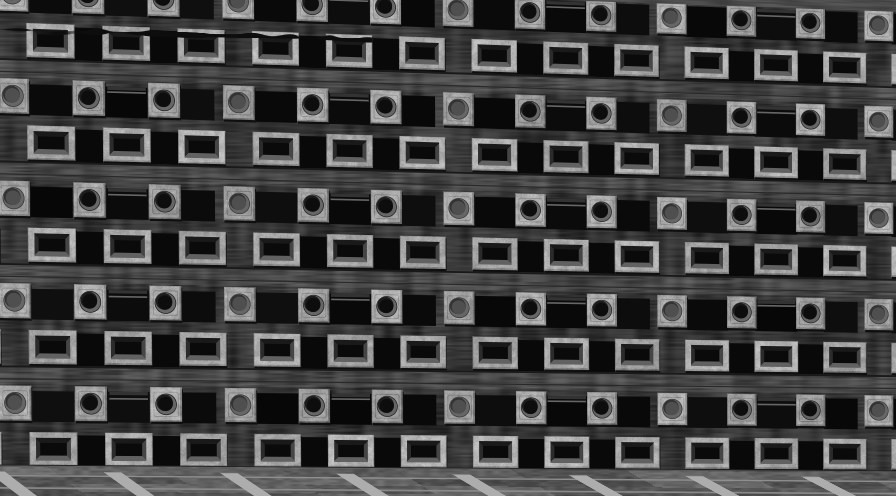
Write a Shadertoy shader that draws this pattern.

```glsl
// Grey concrete facade: staggered rows of porthole blocks and recessed box frames above a paved strip.

const float HEIGHT = 426.0;      // canvas height in drawing units
const vec2 BLOCK = vec2(13.3, 14.4);
const vec2 FRAME = vec2(19.8, 14.0);
const vec2 OPENING = vec2(14.4, 9.4);
const vec2 RECESS = vec2(11.0, 5.2);

float hash(vec2 p) {
    vec3 q = fract(p.xyx * 0.1031);
    q += dot(q, q.yzx + 33.33);
    return fract((q.x + q.y) * q.z);
}

float noise(vec2 p) {
    vec2 i = floor(p), f = fract(p);
    f = f * f * (3.0 - 2.0 * f);
    vec2 e = vec2(0.0, 1.0);
    return mix(mix(hash(i), hash(i + e.yx), f.x),
               mix(hash(i + e.xy), hash(i + e.yy), f.x), f.y);
}

float box(vec2 p, vec2 halfSize) {
    vec2 d = abs(p) - halfSize;
    return length(max(d, 0.0)) + min(max(d.x, d.y), 0.0);
}

float fill(float d, float px) { return clamp(0.5 - d / px, 0.0, 1.0); }

float paint(float base, float tone, float d, float px) {
    return mix(base, tone, fill(d, px));
}

// Streaked wall with a projecting beam in each storey
float wall(vec2 p, float storey, float period, float px) {
    float grain = noise(p * vec2(0.05, 0.7)) - 0.5;
    float stain = noise(p * vec2(0.12, 0.025) + 17.0) - 0.5;
    float tone = 0.21 + 0.10 * grain + 0.13 * stain;
    float y = (storey - 0.73) * period;
    tone = paint(tone, 0.28 + 0.14 * grain + 0.10 * stain, abs(y) - 7.6, px);
    tone = paint(tone, 0.10, abs(y + 7.6) - 0.8, px);
    return paint(tone, 0.16, abs(y - 3.0) - 0.5, px);
}

// Dark window between blocks; the middle bay of three has a sash bar
float blockWindow(float base, vec2 p, float bay, float seed, float px) {
    float glass = 0.025 + 0.035 * seed;
    float trim = bay > 1.5 ? 3.5 : 0.0;
    vec2 q = p - vec2(-trim, 2.8);
    vec2 size = vec2(18.0 - trim, 13.2);
    float tone = paint(base, glass, box(q, size), px);
    if (bay > 0.5 && bay < 1.5) {
        tone = paint(tone, 0.20, box(q + vec2(0, 11.8), vec2(16.5, 1.4)), px);
        tone = paint(tone, 0.40, box(q + vec2(0, 8.8 - 2.0 * seed), vec2(16.5, 0.7)), px);
    }
    return tone;
}

// Square block with a round hole; blind holes show a grey back
float portholeBlock(float base, vec2 p, float face, bool blind, float s, float px) {
    float tone = paint(base, 0.06, box(p - vec2(0.8, 2.0), BLOCK * s), px);
    tone = paint(tone, face - 0.17, box(p, BLOCK * s), px);
    tone = paint(tone, face, box(p + vec2(0.6, 0.5), BLOCK * s - vec2(1.0, 0.9)), px);
    float groove = abs(box(p, vec2(8.6) * s) - 1.6) - 0.4;
    tone = paint(tone, face - 0.12, groove, px);
    tone = paint(tone, blind ? 0.20 : 0.11, length(p) - 9.0 * s, px);
    float crescent = max(length(p) - 8.4 * s, 6.9 * s - length(p + vec2(1.2, 1.5)));
    tone = paint(tone, 0.40, crescent, px);
    return paint(tone, blind ? 0.31 : 0.05, length(p + vec2(0.4, 0.4)) - 6.0 * s, px);
}

// Rectangular frame with four bevels around a dark recess
float boxFrame(float base, vec2 p, float face, float s, float px) {
    float tone = paint(base, 0.06, box(p - vec2(0.6, 1.8), FRAME * s), px);
    tone = paint(tone, face - 0.14, box(p, FRAME * s), px);
    tone = paint(tone, face, box(p + vec2(0, 0.6), FRAME * s - vec2(0.7, 0.9)), px);
    vec2 depth = abs(p) - RECESS * s;
    float sides = p.x < 0.0 ? 0.17 : 0.27;
    float ends = p.y < 0.0 ? 0.10 : 0.38;
    float bevel = mix(sides, ends, fill(depth.x - depth.y, px));
    tone = paint(tone, bevel, box(p, OPENING * s), px);
    return paint(tone, 0.04, box(p, RECESS * s), px);
}

// Paving slabs crossed by pale slanted bars
float paving(vec2 p, float y, float px) {
    float x = p.x - 98.0 - (y - 7.0) * (1.3 + p.x / 1100.0);
    float slab = floor(x / 100.0 + 0.5);
    float course = floor((y - 9.0) / 7.0);
    float tone = 0.30 + 0.13 * hash(vec2(slab, course) + 9.0) + 0.10 * (noise(p * vec2(0.15, 0.6)) - 0.5);
    tone = paint(tone, 0.56, abs(y - 9.5) - 0.6, px);
    tone = paint(tone, 0.54, abs(y - 20.0) - 0.7, px);
    float bar = max(abs(x - 100.0 * slab) - 7.5, 6.0 - y);
    tone = paint(tone, 0.68, bar * 0.7, px);
    return paint(tone, 0.14, abs(y) - 0.8, px);
}

void mainImage(out vec4 fragColor, in vec2 fragCoord) {
    float px = HEIGHT / iResolution.y;
    vec2 p = vec2(fragCoord.x, iResolution.y - fragCoord.y) * px;
    float across = p.x / 768.0;

    // Perspective: columns narrow and rows converge toward the right
    float x = p.x - 12.0 - (p.y - 213.0) * 0.008 * (1.0 - across);
    float pitch = sqrt(max(4290.25 - 1.2 * x, 1.0));
    float column = (65.5 - pitch) / 0.6;
    float period = 88.0 - 5.3 * across;
    float row = (p.y - 346.0 - 7.0 * across) / period;
    float s = pitch / 62.5;

    vec2 blockId = round(vec2(column, row));
    vec2 blockPos = (vec2(column, row) - blockId) * vec2(pitch, period);
    vec2 frameId = vec2(floor(column), round(row - 0.45));
    vec2 framePos = (vec2(column, row) - frameId - vec2(0.5, 0.45)) * vec2(pitch, period);
    bool pier = mod(blockId.x, 3.0) < 0.5;

    float tone = wall(p, fract(row), period, px);
    vec2 gapPos = vec2(framePos.x, blockPos.y);
    float seed = hash(vec2(frameId.x, blockId.y) + 40.0);
    tone = blockWindow(tone, gapPos, mod(frameId.x, 3.0), seed, px);
    if (!pier) tone = paint(tone, 0.035, box(vec2(blockPos.x, framePos.y - 2.0), vec2(11.6, 13.6) * s), px);

    float weather = 0.12 * (noise(p * 0.22) - 0.5) + 0.08 * (noise(p * 0.9) - 0.5);
    float blockFace = 0.61 + 0.09 * hash(blockId + 60.0) + weather;
    float frameFace = 0.62 + 0.09 * hash(frameId + 80.0) + weather;
    tone = portholeBlock(tone, blockPos, blockFace, pier, s, px);
    tone = boxFrame(tone, framePos, frameFace, s, px);

    // Ragged soot at upper left, sloping ledge at upper right
    float soot = abs(p.y - 25.0 - 0.03 * p.x) - 5.0 * noise(p * vec2(0.06, 0.2)) + 1.2;
    tone = paint(tone, 0.05, max(soot, p.x - 320.0), px);
    float ledge = p.y - (p.x - 480.0) * 0.035;
    tone = paint(tone, 0.24 + 0.12 * noise(vec2(p.x * 0.05, ledge * 0.8)), ledge, px);

    float ground = p.y - 399.0 - 5.0 * across;
    tone = paint(tone, paving(p, ground, px), -ground, px);
    fragColor = vec4(vec3(tone), 1.0);
}
```
